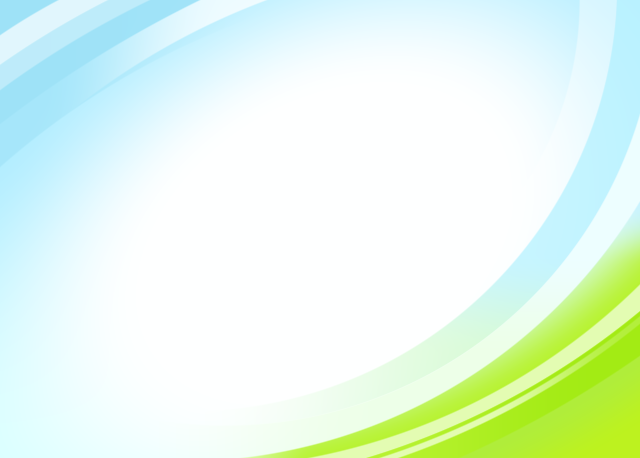
Give the GLSL for this background, as a Shadertoy shader.

```glsl
// Soft white glow framed by sweeping sky-blue ribbons and lime-green waves.

const vec3 WHITE     = vec3(0.995, 1.0, 1.0);
const vec3 SKY       = vec3(0.70, 0.93, 1.0);
const vec3 AQUA      = vec3(0.85, 1.0, 1.0);
const vec3 DEEP_SKY  = vec3(0.61, 0.88, 0.965);
const vec3 MINT      = vec3(0.93, 1.0, 0.91);
const vec3 PALE_LIME = vec3(0.89, 0.99, 0.70);
const vec3 LIME      = vec3(0.72, 0.95, 0.19);
const vec3 LEAF      = vec3(0.64, 0.92, 0.08);

// Signed distance to the circle through three points, positive outside.
float arc(vec2 p, vec2 a, vec2 b, vec2 c) {
    vec2 u = b - a, v = c - a;
    float uu = dot(u, u), vv = dot(v, v);
    vec2 toCentre = vec2(v.y * uu - u.y * vv, u.x * vv - v.x * uu)
                  / (2.0 * (u.x * v.y - u.y * v.x));
    return length(p - a - toCentre) - length(toCentre);
}

// Antialiased coverage of the positive side.
float cover(float d) {
    float w = 1.0 / iResolution.y;
    return smoothstep(-w, w, d);
}

// Coverage of the ribbon between an inner and an outer edge.
float ribbon(float inner, float outer) {
    return cover(inner) * (1.0 - cover(outer));
}

// Tinted backdrop with a tilted elliptical white centre.
vec3 backdrop(vec2 p) {
    vec2 q = p - vec2(0.71, 0.47);
    vec2 axis = vec2(0.85, 0.527);
    vec2 e = vec2(dot(q, axis), dot(q, vec2(-axis.y, axis.x))) / vec2(0.475, 0.33);
    vec3 tint = mix(AQUA, SKY, smoothstep(0.0, 0.7, p.y));
    return mix(WHITE, tint, smoothstep(0.9, 1.95, length(e)));
}

// Blue ribbons across the upper left corner.
vec3 skyRibbons(vec3 col, vec2 p) {
    float base  = arc(p, vec2(0.0, 0.635), vec2(0.347, 0.872), vec2(0.675, 1.0));
    float lowIn = arc(p, vec2(0.237, 0.818), vec2(0.401, 0.918), vec2(0.584, 1.0));
    float lowOut = arc(p, vec2(0.164, 0.845), vec2(0.292, 0.923), vec2(0.438, 1.0));
    float softIn = arc(p, vec2(0.0, 0.803), vec2(0.146, 0.901), vec2(0.328, 1.0));
    float paleIn = arc(p, vec2(0.0, 0.858), vec2(0.109, 0.929), vec2(0.237, 1.0));
    float paleOut = arc(p, vec2(0.0, 0.923), vec2(0.0602, 0.9617), vec2(0.128, 1.0));

    float fade = 1.0 - smoothstep(0.05, 0.6, p.x);
    col = mix(col, DEEP_SKY, cover(base) * fade * 0.55);
    col = mix(col, DEEP_SKY, cover(lowOut) * 0.75);
    col = mix(col, WHITE, ribbon(lowIn, lowOut) * smoothstep(0.1, 0.5, p.x) * 0.75);
    col = mix(col, WHITE, ribbon(softIn, paleIn) * 0.33);
    col = mix(col, WHITE, ribbon(paleIn, paleOut) * 0.7);
    return col;
}

// Pale ribbons falling along the right side and fading at the bottom.
vec3 sideRibbons(vec3 col, vec2 p, float waveEdge) {
    float veil   = arc(p, vec2(1.268, 1.0), vec2(1.204, 0.699), vec2(1.004, 0.434));
    float blueIn = arc(p, vec2(1.350, 1.0), vec2(1.241, 0.599), vec2(0.949, 0.270));
    float blueOut = arc(p, vec2(1.401, 0.754), vec2(1.223, 0.416), vec2(0.748, 0.106));
    float fade = smoothstep(0.4, 1.15, p.x);

    // The tint turns from blue to green on the way down.
    float low = 1.0 - smoothstep(0.22, 0.45, p.y);
    vec3 tint = mix(vec3(0.73, 0.95, 1.0), vec3(0.82, 0.98, 0.80), low);
    col = mix(col, WHITE, ribbon(veil, blueIn) * smoothstep(0.95, 1.2, p.x) * 0.42);
    col = mix(col, tint, ribbon(blueIn, blueOut) * fade * 0.8);
    vec3 pale = mix(vec3(0.93, 0.995, 1.0), MINT, low);
    return mix(col, pale, ribbon(blueOut, waveEdge) * smoothstep(0.3, 0.85, p.x));
}

// Green waves filling the lower right corner.
vec3 greenWaves(vec3 col, vec2 p, float waveEdge) {
    float paleIn  = arc(p, vec2(1.401, 0.380), vec2(1.095, 0.151), vec2(0.675, 0.0));
    float paleOut = arc(p, vec2(1.401, 0.321), vec2(1.113, 0.128), vec2(0.803, 0.0));
    float corner  = arc(p, vec2(1.401, 0.224), vec2(1.223, 0.111), vec2(1.004, 0.0));
    float fade = smoothstep(0.4, 0.7, p.x);

    // Light green deepens towards the first bright stripe.
    float depth = 1.0 - smoothstep(-0.01, 0.16, -paleIn);
    vec3 glow = mix(vec3(0.85, 0.99, 0.94), LIME, depth);
    float start = 1.0 - smoothstep(0.42, 0.56, p.y);
    col = mix(col, glow, cover(waveEdge) * fade * start);

    // Bright stripes, darker leaf green, then the lime corner.
    col = mix(col, PALE_LIME, ribbon(paleIn, paleOut) * fade);
    vec3 leaf = mix(LIME, LEAF, smoothstep(0.8, 1.3, p.x));
    col = mix(col, leaf, cover(paleOut));
    float thin = ribbon(paleOut - 0.008, paleOut - 0.021);
    col = mix(col, PALE_LIME, thin * (1.0 - 0.75 * smoothstep(1.05, 1.38, p.x)));
    vec3 cornerLime = mix(vec3(0.69, 0.93, 0.23), vec3(0.74, 0.95, 0.12),
                          smoothstep(0.0, 0.13, corner));
    return mix(col, cornerLime, cover(corner));
}

void mainImage(out vec4 fragColor, in vec2 fragCoord) {
    // Height runs from 0 to 1 and width from 0 to 1.4.
    vec2 p = fragCoord / iResolution.xy * vec2(1.4, 1.0);
    float waveEdge = arc(p, vec2(1.401, 0.562), vec2(1.095, 0.224), vec2(0.529, 0.0));

    vec3 col = backdrop(p);
    col = skyRibbons(col, p);
    col = sideRibbons(col, p, waveEdge);
    col = greenWaves(col, p, waveEdge);
    fragColor = vec4(col, 1.0);
}
```
